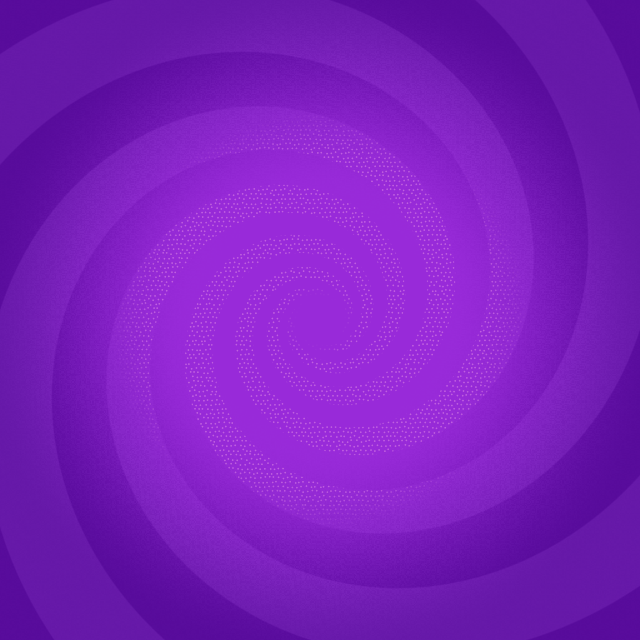
This background is drawn by a WebGL 2 fragment shader. Its source:

```glsl
#version 300 es
precision highp float;
// A violet vortex: four logarithmic spiral arms over a soft central glow.
// Arms come from the sine of (log radius - angle); they are flat and lighter
// towards the rim, and turn into a stipple of fine dots inside the glow.

uniform vec2 u_resolution;
out vec4 outColor;

// Colours
const vec3 RIM_COLOR = vec3(0.345, 0.045, 0.610);
const vec3 GLOW_COLOR = vec3(0.596, 0.166, 0.850);
const vec3 ARM_LIFT = vec3(0.055, 0.052, 0.050);
const vec3 DOT_COLOR = vec3(0.800, 0.440, 0.880);

// Spiral shape, in units of the canvas height
const float ARM_COUNT = 4.0;
const float WINDING = 14.0;
const float CORE_OFFSET = 0.0055;
const float GLOW_INNER = 0.20;
const float GLOW_OUTER = 0.54;

// Stipple and grain
const float DOT_ROWS = 140.0;
const float DOT_RADIUS = 0.18;
const float DOT_JITTER = 0.45;
const float GRAIN_CELLS = 512.0;
const float GRAIN_AMOUNT = 0.028;

float hash(vec2 p) {
    return fract(sin(dot(p, vec2(127.1, 311.7))) * 43758.5453);
}

// Coverage of the spiral arms, with edges about one pixel wide
float spiralArms(vec2 p, float radius, float pixel) {
    float r = radius + CORE_OFFSET;
    float wave = sin(WINDING * log(r) - ARM_COUNT * atan(p.y, p.x));
    float softness = length(vec2(WINDING, ARM_COUNT)) * pixel / r;
    return smoothstep(-softness, softness, wave);
}

// Jittered dots on staggered rows
float stipple(vec2 p, float pixel) {
    vec2 grid = p * DOT_ROWS;
    grid.x += 0.5 * mod(floor(grid.y), 2.0);
    vec2 cell = floor(grid);
    vec2 jitter = vec2(hash(cell), hash(cell + 37.0)) - 0.5;
    float dist = length(fract(grid) - 0.5 - DOT_JITTER * jitter);
    float softness = 0.6 * pixel * DOT_ROWS;
    return 1.0 - smoothstep(DOT_RADIUS - softness, DOT_RADIUS + softness, dist);
}

void main() {
    float pixel = 1.0 / u_resolution.y;
    vec2 p = (gl_FragCoord.xy - 0.5 * u_resolution) * pixel;
    float radius = max(length(p), 1e-4);

    // Radial glow
    float glow = 1.0 - smoothstep(GLOW_INNER, GLOW_OUTER, radius);
    vec3 color = mix(RIM_COLOR, GLOW_COLOR, glow);

    // Flat arms, fading into the glow
    float arms = spiralArms(p, radius, pixel);
    color += ARM_LIFT * arms * (1.0 - glow * glow);

    // Dotted arms inside the glow, leaving the core plain
    float dotFade = smoothstep(0.65, 0.95, glow) * smoothstep(0.035, 0.065, radius);
    color = mix(color, DOT_COLOR, 0.75 * arms * dotFade * stipple(p, pixel));

    // Fine grain across the falloff
    float grain = hash(floor((p + 0.5) * GRAIN_CELLS)) - 0.5;
    float grainFade = 0.25 + 3.0 * glow * (1.0 - glow);
    color += GRAIN_AMOUNT * grain * grainFade * smoothstep(0.15, 0.25, radius);

    outColor = vec4(clamp(color, 0.0, 1.0), 1.0);
}
```
